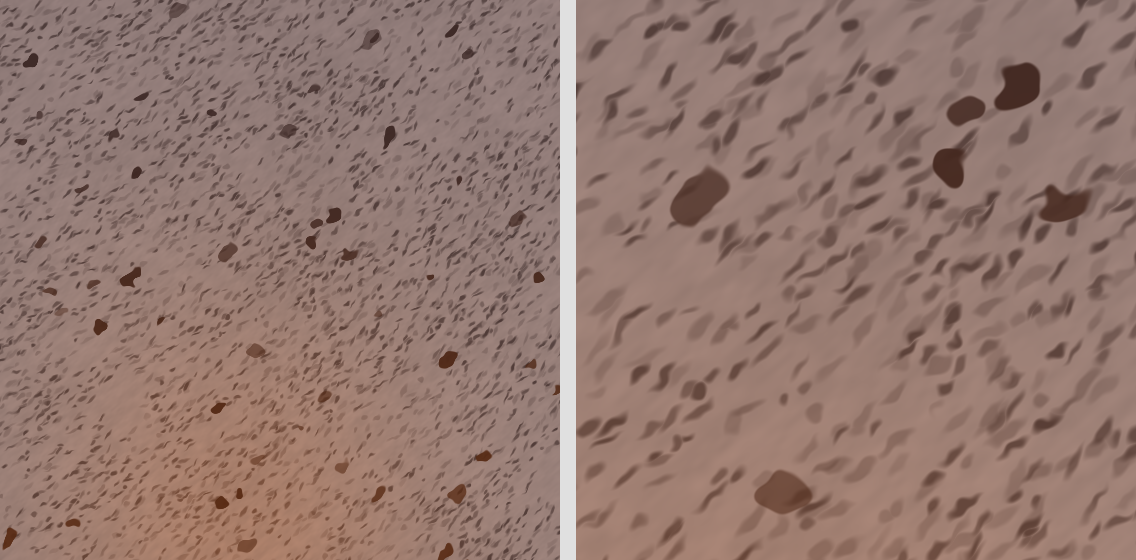
Left: the whole. Right: its middle third, enlarged.
A Shadertoy shader for this texture:

```glsl
// Pale speckled stone with slanted dark flecks, brown grains and a warm glow from below.

float hash(vec2 p) {
    return fract(sin(dot(p, vec2(127.1, 311.7))) * 43758.5453);
}

float noise(vec2 p) {
    vec2 i = floor(p), f = fract(p);
    f = f * f * (3.0 - 2.0 * f);
    return mix(mix(hash(i), hash(i + vec2(1, 0)), f.x),
               mix(hash(i + vec2(0, 1)), hash(i + vec2(1, 1)), f.x), f.y);
}

// Turns a vector into the frame of the grain: x along, y across.
vec2 alongGrain(vec2 v, float angle) {
    float c = cos(angle), s = sin(angle);
    return vec2(c * v.x + s * v.y, c * v.y - s * v.x);
}

// Coverage of scattered ellipses, one candidate per cell; size holds the half axes.
float flecks(vec2 p, float cells, vec2 size, float density, float clumping, float seed) {
    float cover = 0.0;
    vec2 home = floor(p * cells);
    for (int y = -1; y <= 1; y++)
    for (int x = -1; x <= 1; x++) {
        vec2 id = home + vec2(x, y);
        vec2 key = id + seed;
        vec2 centre = (id + vec2(hash(key + 3.1), hash(key + 7.7))) / cells;
        float clump = mix(1.0, 2.0 * smoothstep(0.15, 0.85, noise(centre * 13.0 + seed)), clumping);
        if (hash(key + 11.3) > density * clump) continue;

        float angle = 0.6 + 0.3 * centre.x + 0.7 * (hash(key + 17.9) - 0.5);
        vec2 axes = size * vec2(mix(0.5, 1.35, hash(key + 23.3)), mix(0.65, 1.25, hash(key + 29.1)));
        float dist = (length(alongGrain(p - centre, angle) / axes) - 1.0) * axes.y;
        float tone = mix(0.45, 1.0, hash(key + 31.7));
        cover = max(cover, tone * (1.0 - smoothstep(-0.0014, 0.0014, dist)));
    }
    return cover;
}

void mainImage(out vec4 fragColor, in vec2 fragCoord) {
    vec2 uv = fragCoord / iResolution.y;
    vec2 grain = alongGrain(uv, 0.72);

    // Ground: mauve grey, lit orange from the lower edge
    float glow = exp(-dot((uv - vec2(0.43, -0.03)) * vec2(2.7, 2.1), (uv - vec2(0.43, -0.03)) * vec2(2.7, 2.1)));
    vec3 stone = mix(vec3(0.595, 0.505, 0.485), vec3(0.565, 0.485, 0.475), smoothstep(0.3, 1.0, uv.y));
    stone = mix(stone, vec3(0.69, 0.50, 0.40), 0.85 * glow);

    // Soft clouds and fine streaks
    float cloud = noise(uv * 7.0) + 0.5 * noise(uv * 17.0) - 0.75;
    float streak = noise(grain * vec2(45.0, 120.0)) + 0.6 * noise(grain * vec2(110.0, 260.0)) - 0.8;
    stone *= 1.0 + 0.035 * cloud + 0.06 * streak;

    // Ragged outlines
    vec2 ragged = uv + 0.0045 * (vec2(noise(uv * 130.0), noise(uv * 130.0 + 57.0)) - 0.5);
    vec2 lumpy = uv + 0.012 * (vec2(noise(uv * 70.0), noise(uv * 70.0 + 91.0)) - 0.5);

    // Faint buried flecks, then crisp ones in clumps
    vec3 fleckColor = mix(vec3(0.26, 0.195, 0.19), vec3(0.38, 0.20, 0.11), glow);
    float faint = flecks(ragged, 48.0, vec2(0.0095, 0.0034), 0.55, 0.7, 40.0);
    float crisp = max(flecks(ragged, 52.0, vec2(0.0080, 0.0025), 0.42, 0.8, 0.0),
                      flecks(ragged, 46.0, vec2(0.0072, 0.0027), 0.36, 0.8, 80.0));
    vec3 color = mix(stone, fleckColor, 0.32 * faint);
    color = mix(color, fleckColor, 0.88 * crisp * mix(1.0, 0.75, glow));

    // Large brown grains
    vec3 grainColor = mix(vec3(0.23, 0.15, 0.14), vec3(0.34, 0.16, 0.07), smoothstep(0.85, 0.1, uv.y));
    float grains = max(flecks(lumpy, 7.0, vec2(0.0175, 0.0105), 0.55, 0.0, 120.0),
                       flecks(lumpy, 9.0, vec2(0.0120, 0.0065), 0.35, 0.0, 160.0));
    color = mix(color, grainColor, smoothstep(0.0, 0.9, grains) * 0.95);

    fragColor = vec4(color, 1.0);
}
```
